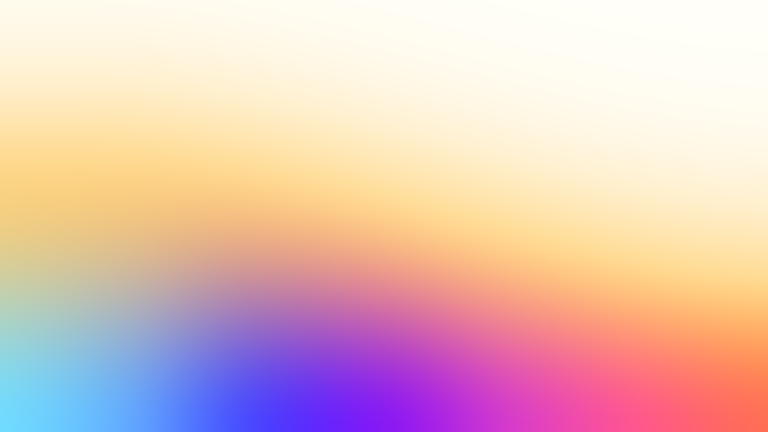
Reproduce this background procedurally as a Shadertoy shader.

```glsl
const vec3 WHITE = vec3(1.0, 1.0, 0.98);
const vec3 AMBER_LOSS = vec3(0.0, 0.137, 0.392);
const int LAST_STOP = 6;

// Colours along the lower edge, evenly spaced from left to right
const vec3 FLOOR_STOPS[7] = vec3[7](
    vec3(0.44, 0.86, 1.00),
    vec3(0.38, 0.66, 1.00),
    vec3(0.29, 0.27, 1.00),
    vec3(0.53, 0.10, 0.96),
    vec3(0.84, 0.23, 0.79),
    vec3(1.00, 0.34, 0.55),
    vec3(1.00, 0.43, 0.33)
);

vec3 floorStop(int index) {
    return FLOOR_STOPS[clamp(index, 0, LAST_STOP)];
}

// Smooth curve through b and c, guided by their neighbours
vec3 spline(vec3 a, vec3 b, vec3 c, vec3 d, float t) {
    vec3 slope = c - a;
    vec3 bend = 2.0 * a - 5.0 * b + 4.0 * c - d;
    vec3 twist = 3.0 * (b - c) + d - a;
    return b + 0.5 * t * (slope + t * (bend + t * twist));
}

vec3 floorColor(float x) {
    float position = clamp(x, 0.0, 1.0) * float(LAST_STOP);
    int i = min(int(position), LAST_STOP - 1);
    return spline(floorStop(i - 1), floorStop(i), floorStop(i + 1),
                  floorStop(i + 2), position - float(i));
}

// Height of the amber horizon, sinking towards the right
float horizonHeight(float x) {
    return mix(0.65, 0.36, smoothstep(0.1, 1.05, x));
}

// White above, fading into amber below the horizon
vec3 skyColor(float heightAboveHorizon) {
    float haze = 2.2 / (1.2 + exp(8.0 * heightAboveHorizon));
    return WHITE - AMBER_LOSS * haze;
}

// Floor light per channel; red fades out sooner than green and blue
vec3 floorWeight(float relativeHeight) {
    float weight = 1.0 - smoothstep(0.0, 1.05, relativeHeight);
    return vec3(pow(weight, 1.4), weight, weight);
}

void mainImage(out vec4 fragColor, in vec2 fragCoord) {
    vec2 uv = fragCoord / iResolution.xy;
    float horizon = horizonHeight(uv.x);

    vec3 sky = skyColor(uv.y - horizon);
    vec3 color = mix(sky, floorColor(uv.x), floorWeight(uv.y / horizon));

    fragColor = vec4(clamp(color, 0.0, 1.0), 1.0);
}
```
